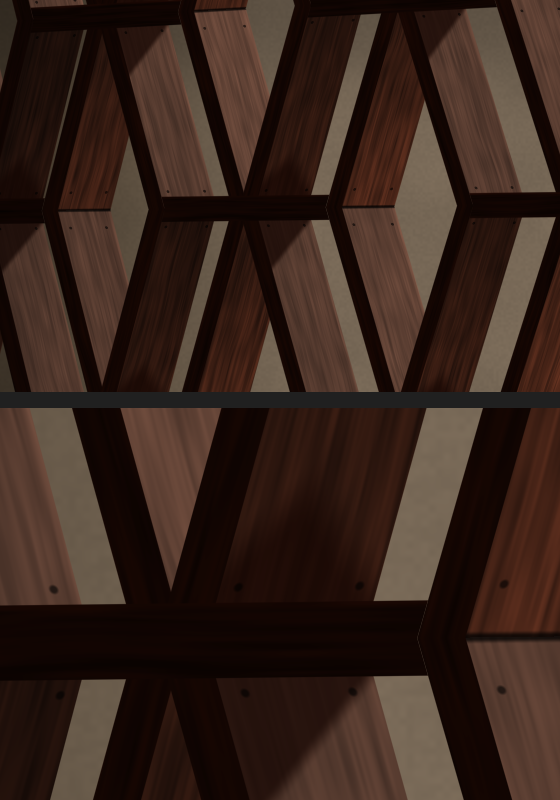
Top: the whole. Bottom: its middle third, enlarged.
This pattern is drawn by a Shadertoy shader. Its source:

```glsl
// Lattice of leaning timber slats in front of a dim plaster wall.
// Rows are mirror folds of one another; slats are painted left to right,
// spaced by a geometric progression for perspective, then capped by beams.

const float EDGE = 0.041;        // width of the dark side of a slat
const float WIDTH = 0.175;       // side plus lit face
const float BEAM_HALF = 0.032;   // half thickness of a beam
const vec4 OFFSETS = vec4(0.0, 0.221, 0.556, 0.818); // slats within a group
const float GROUP_START = 0.610;
const float GROUP_WIDTH = 0.840;
const float GROUP_RATIO = 1.23;  // widening of groups to the right
const vec3 LIGHT_WOOD = vec3(0.355, 0.243, 0.195);
const vec3 RED_WOOD = vec3(0.225, 0.112, 0.072);
const vec3 DARK_WOOD = vec3(0.064, 0.018, 0.007);
const vec3 WALL_DIM = vec3(0.29, 0.245, 0.19);
const vec3 WALL_LIT = vec3(0.47, 0.41, 0.34);

float hash(vec2 p) {
    p = fract(p * vec2(0.1031, 0.1137));
    p += dot(p, p.yx + 33.33);
    return fract((p.x + p.y) * p.x * 17.0);
}

float noise(vec2 p) {
    vec2 i = floor(p), f = fract(p);
    f = f * f * (3.0 - 2.0 * f);
    return mix(mix(hash(i), hash(i + vec2(1, 0)), f.x),
               mix(hash(i + vec2(0, 1)), hash(i + vec2(1, 1)), f.x), f.y);
}

// Streaks running along the second coordinate.
float grain(vec2 p, float seed) {
    p += seed * 7.3;
    float wave = 0.006 * noise(p * 9.0);
    return 0.5 * noise(vec2((p.x + wave) * 150.0, p.y * 7.0))
         + 0.3 * noise(vec2((p.x + wave) * 340.0, p.y * 15.0))
         + 0.2 * noise(p * vec2(38.0, 22.0));
}

float band(float x, float a, float b, float aa) {
    return smoothstep(a - aa, a + aa, x) * (1.0 - smoothstep(b - aa, b + aa, x));
}

float leanSign(int k) { return (k & 3) < 2 ? 1.0 : -1.0; }

// Left side of slat k at height v above the fold line.
float slatLeft(int k, float v) {
    float scale = pow(GROUP_RATIO, float((k >> 2) - 1));
    float x = GROUP_START + GROUP_WIDTH * (scale - 1.0) / (GROUP_RATIO - 1.0)
            + OFFSETS[k & 3] * scale;
    return x + leanSign(k) * v * (0.245 + 0.05 * x);
}

vec3 wallColor(vec2 p) {
    vec3 c = mix(WALL_DIM, WALL_LIT, smoothstep(0.0, 0.85, p.x));
    c *= 1.0 - 0.2 * smoothstep(0.65, 1.0, p.y);
    return c * (0.93 + 0.08 * noise(p * 9.0) + 0.05 * noise(p * 160.0));
}

// q: position across the face, f: height in the row, h: row height.
vec3 faceColor(int k, float q, float f, float h, float row, bool leansLeft, float px) {
    float seed = hash(vec2(float(k) + 11.0, row + 5.0));
    float fibre = grain(vec2(q * (WIDTH - EDGE), f * h), seed);
    float below = f * h - BEAM_HALF, above = (1.0 - f) * h - BEAM_HALF;
    bool shaded = (k & 1) == 0;
    vec3 c;
    float shadow;
    if (leansLeft) {
        c = LIGHT_WOOD * (0.90 + 0.22 * seed) * (0.72 + 0.52 * fibre);
        c *= 1.0 + 0.25 * smoothstep(0.93, 1.0, q);
        shadow = smoothstep(-0.008, 0.012, 0.125 * (1.0 - q) - above);
    } else {
        c = RED_WOOD * (shaded ? 0.78 : 1.05) * (0.8 + 0.25 * px);
        c *= mix(1.2, 0.75, f) * (0.5 + 0.95 * fibre);
        shadow = smoothstep(-0.03, 0.035, 0.10 * (1.0 - 1.5 * abs(q - 0.4)) - below);
    }
    if (shaded) c = mix(c, DARK_WOOD * 1.4, 0.75 * shadow);
    // Nail holes and the seam where two rows meet.
    float end = min(f, 1.0 - f) * h;
    vec2 nail = vec2((abs(q - 0.5) - 0.33 - 0.06 * seed) * (WIDTH - EDGE), end - 0.045);
    c *= 1.0 - 0.6 * (1.0 - smoothstep(0.002, 0.005, length(nail)));
    return c * mix(0.25, 1.0, smoothstep(0.001, 0.006, end));
}

void mainImage(out vec4 fragColor, in vec2 fragCoord) {
    vec2 p = fragCoord / iResolution.y;
    float aa = 0.8 / iResolution.y;

    // Row coordinates: r counts rows from the middle beam, t folds them.
    float rise = p.y - (0.461 + 0.012 * p.x);
    float h = (0.483 + 0.043 * p.x) * (rise < 0.0 ? 1.06 : 1.0);
    float r = rise / h, row = floor(r), f = r - row;
    float t = 1.0 - abs(1.0 - abs(r));
    float v = t * h;
    float mirror = row == 0.0 ? 1.0 : -1.0;

    vec3 color = wallColor(p);
    for (int k = -2; k < 10; k++) {
        float x = p.x - slatLeft(k, v);
        float q = (x - EDGE) / (WIDTH - EDGE);
        bool leansLeft = leanSign(k) * mirror < 0.0;
        vec3 side = DARK_WOOD * (0.55 + 1.1 * grain(vec2(x, p.y), float(k)));
        vec3 face = faceColor(k, q, f, h, row, leansLeft, p.x);
        vec3 slat = mix(side, face, smoothstep(-aa, aa, x - EDGE));
        color = mix(color, slat, band(x, 0.0, WIDTH, aa));
    }

    // Beams alternate: each level spans from one slat to the third after it.
    float level = floor(r + 0.5);
    int shift = mod(level, 2.0) < 0.5 ? 2 : 0;
    float dy = (r - level) * h;
    vec3 beam = DARK_WOOD * (0.4 + 1.0 * grain(vec2(dy, p.x), level));
    beam *= 1.0 + 0.6 * smoothstep(0.024, 0.031, dy);
    for (int g = -2; g < 3; g++) {
        int k = 4 * g + shift;
        float span = band(p.x, slatLeft(k, v) + EDGE, slatLeft(k + 3, v), aa);
        color = mix(color, beam, span * band(dy, -BEAM_HALF, BEAM_HALF, aa));
    }

    color *= 0.82 + 0.18 * smoothstep(0.0, 0.25, p.x);
    fragColor = vec4(color, 1.0);
}
```
